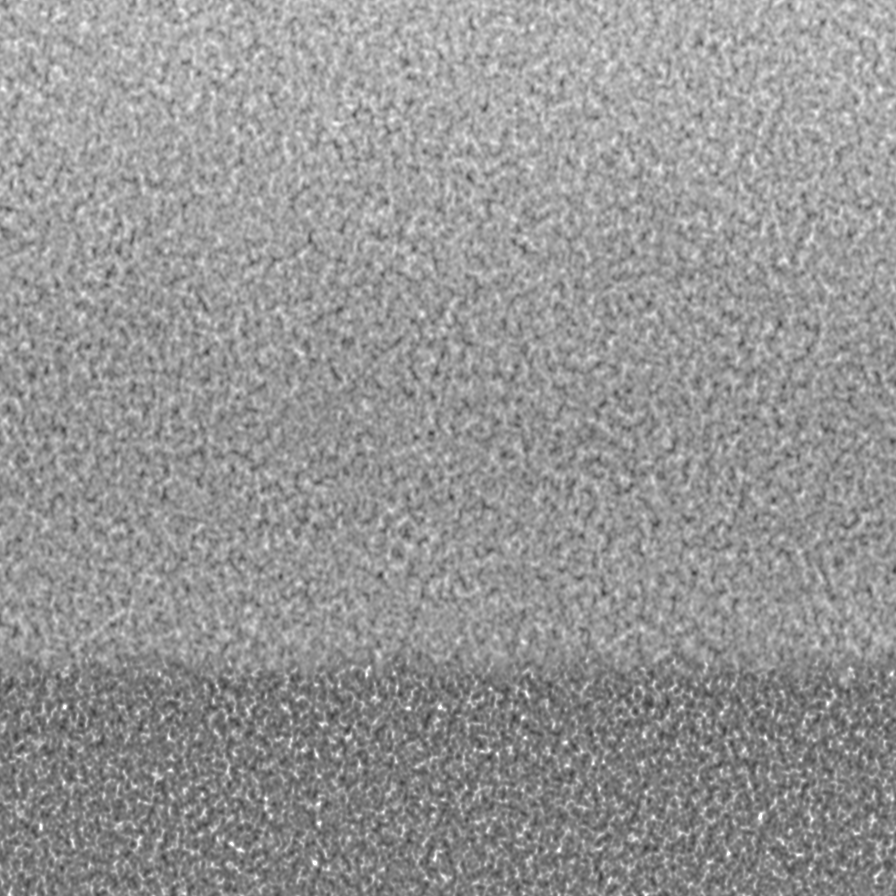
A Shadertoy shader for this texture:

```glsl
// Tones along the height
const float TOP_TONE = 0.69;
const float MIDDLE_TONE = 0.58;
const float LOW_TONE = 0.595;
const float DARK_TONE = 0.47;

// Boundary of the dark band
const float BAND_EDGE = 0.258;
const float BAND_SOFTNESS = 0.022;
const float BAND_RAGGEDNESS = 0.03;

// Grain
const float COARSE_FREQUENCY = 92.0;
const float FINE_FREQUENCY = 170.0;
const float BAND_FREQUENCY = 105.0;
const float GRAIN_CONTRAST = 0.27;
const float GRAIN_SKEW = 0.1;
const float BAND_CONTRAST = 0.29;
const float SPARKLE_GAIN = 0.5;
const float MOTTLE_CONTRAST = 0.025;

// Isolated glints
const vec2 MAIN_GLINT = vec2(0.377, 0.863);
const vec2 MAIN_GLINT_SIZE = vec2(0.009, 0.0035);
const float GLINT_GRID = 14.0;
const float GLINT_CHANCE = 0.06;
const float GLINT_RADIUS = 0.0035;

vec2 hash22(vec2 p) {
    vec3 q = fract(p.xyx * vec3(0.1031, 0.1030, 0.0973));
    q += dot(q, q.yzx + 33.33);
    return fract((q.xx + q.yz) * q.zy);
}

float cornerSlope(vec2 cell, vec2 offset) {
    return dot(hash22(cell + 200.0) * 2.0 - 1.0, offset);
}

// Gradient noise, roughly -0.7 to 0.7
float gradientNoise(vec2 p) {
    vec2 cell = floor(p);
    vec2 f = p - cell;
    vec2 u = f * f * f * (f * (f * 6.0 - 15.0) + 10.0);
    vec2 e = vec2(1.0, 0.0);
    float lower = mix(cornerSlope(cell, f), cornerSlope(cell + e.xy, f - e.xy), u.x);
    float upper = mix(cornerSlope(cell + e.yx, f - e.yx), cornerSlope(cell + e.xx, f - e.xx), u.x);
    return 1.3 * mix(lower, upper, u.y);
}

vec2 rotate(vec2 p, float angle) {
    float c = cos(angle), s = sin(angle);
    return vec2(c * p.x - s * p.y, s * p.x + c * p.y);
}

// Two rotated layers hide the lattice directions
float grain(vec2 p, float coarse, float fine) {
    vec2 a = rotate(p * vec2(1.1, 0.85), 0.45);
    vec2 b = rotate(p * vec2(1.05, 0.9), -0.6);
    return 0.8 * gradientNoise(a * coarse) + 0.65 * gradientNoise(b * fine + 37.0);
}

float scatteredGlints(vec2 p) {
    vec2 cell = floor(p * GLINT_GRID);
    vec2 chance = hash22(cell + 71.0);
    vec2 centre = (cell + 0.15 + 0.7 * hash22(cell + 13.0)) / GLINT_GRID;
    vec2 d = (p - centre) / GLINT_RADIUS;
    return step(chance.x, GLINT_CHANCE) * (0.4 + 0.6 * chance.y) * exp(-dot(d, d));
}

float mainGlint(vec2 p) {
    vec2 d = (p - MAIN_GLINT) / MAIN_GLINT_SIZE;
    return exp(-dot(d, d));
}

void mainImage(out vec4 fragColor, in vec2 fragCoord) {
    vec2 p = fragCoord / iResolution.xy;

    // Pale upper surface
    float tone = mix(LOW_TONE, MIDDLE_TONE, smoothstep(BAND_EDGE, 0.5, p.y));
    tone = mix(tone, TOP_TONE, smoothstep(0.48, 1.05, p.y));
    tone += MOTTLE_CONTRAST * gradientNoise(p * 9.0);
    float fleck = grain(p, COARSE_FREQUENCY, FINE_FREQUENCY);
    float surface = tone + GRAIN_CONTRAST * fleck + GRAIN_SKEW * fleck * abs(fleck);
    surface += 0.3 * scatteredGlints(p) + 0.4 * mainGlint(p);

    // Dark band with bright, skewed sparkle
    float speck = grain(p + 3.0, BAND_FREQUENCY, BAND_FREQUENCY * 1.8);
    float peak = max(speck, 0.0);
    float band = DARK_TONE + 0.02 * smoothstep(BAND_EDGE, 0.1, p.y);
    band += BAND_CONTRAST * speck + SPARKLE_GAIN * peak * peak;

    // Ragged transition
    float edge = BAND_EDGE + BAND_RAGGEDNESS * gradientNoise(p * vec2(60.0, 40.0));
    float upper = smoothstep(edge - BAND_SOFTNESS, edge + BAND_SOFTNESS, p.y);
    float value = mix(band, surface, upper);
    fragColor = vec4(vec3(clamp(value, 0.0, 1.0)), 1.0);
}
```
